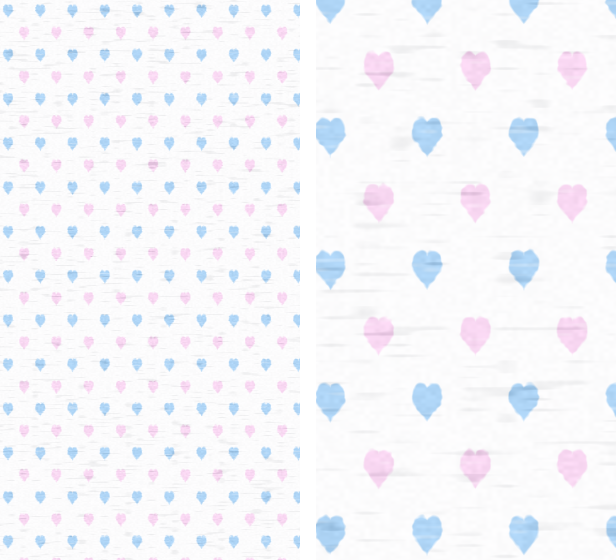
Left, the full canvas; right, a detail of the centre.
Give the GLSL for this pattern, as a Shadertoy shader.

```glsl
const vec3 PAPER = vec3(0.988, 0.987, 0.990);
const vec3 BLUE = vec3(0.685, 0.835, 0.965);
const vec3 PINK = vec3(0.975, 0.845, 0.950);

// Lattice measured in canvas heights
const vec2 CELL = vec2(0.0576, 0.0790);
const vec2 FIRST_HEART = vec2(0.0143, 0.0199);
const vec2 HEART_SIZE = vec2(0.0174, 0.0228);

float hash(vec2 p) {
    return fract(sin(dot(p, vec2(127.1, 311.7))) * 43758.5453);
}

float valueNoise(vec2 p) {
    vec2 i = floor(p);
    vec2 f = fract(p);
    f = f * f * (3.0 - 2.0 * f);
    float low = mix(hash(i), hash(i + vec2(1.0, 0.0)), f.x);
    float high = mix(hash(i + vec2(0.0, 1.0)), hash(i + 1.0), f.x);
    return mix(low, high, f.y);
}

// Signed distance to a heart with its tip at the origin
float heartDistance(vec2 p) {
    p.x = abs(p.x) / (1.0 + max(p.y, 0.0) * max(0.7 - p.y, 0.0));
    if (p.x + p.y > 1.0) {
        return length(p - vec2(0.25, 0.75)) - sqrt(2.0) / 4.0;
    }
    vec2 toNotch = p - vec2(0.0, 1.0);
    vec2 toSide = p - 0.5 * max(p.x + p.y, 0.0);
    return sqrt(min(dot(toNotch, toNotch), dot(toSide, toSide))) * sign(p.x - p.y);
}

// Coverage of a repeated heart; y grows downward in the lattice
float heartLattice(vec2 p, vec2 center, float pixel, float roughness) {
    vec2 local = (fract((p - center) / CELL + 0.5) - 0.5) * CELL;
    vec2 unitScale = HEART_SIZE / vec2(1.207, 1.104);
    vec2 q = vec2(local.x, 0.5 * HEART_SIZE.y - local.y) / unitScale;
    float softness = 0.75 * pixel / unitScale.x + 0.02;
    return 1.0 - smoothstep(-softness, softness, heartDistance(q) + roughness);
}

// Sparse horizontal fibres
float fibres(vec2 p, vec2 frequency, float threshold) {
    return smoothstep(threshold, 1.0, valueNoise(p * frequency));
}

void mainImage(out vec4 fragColor, in vec2 fragCoord) {
    float pixel = 1.0 / iResolution.y;
    vec2 p = vec2(fragCoord.x, iResolution.y - fragCoord.y) * pixel;

    float grain = valueNoise(p * vec2(330.0, 430.0)) - 0.5;
    float darkFibre = fibres(p, vec2(48.0, 310.0), 0.68);
    float paleFibre = fibres(p + 7.3, vec2(75.0, 340.0), 0.55);

    // Staggered rows of hearts
    float roughness = 0.07 * grain;
    float blue = heartLattice(p, FIRST_HEART, pixel, roughness);
    float pink = heartLattice(p, FIRST_HEART + 0.5 * CELL, pixel, roughness);
    float ink = 1.0 - 0.28 * paleFibre;
    vec3 color = mix(PAPER, BLUE, blue * ink);
    color = mix(color, PINK, pink * ink);

    // Paper relief and worn print
    float printed = max(blue, pink);
    color -= darkFibre * mix(0.055, 0.09, printed) * vec3(1.0, 0.97, 0.93);
    color += grain * mix(0.018, 0.045, printed);

    fragColor = vec4(clamp(color, 0.0, 1.0), 1.0);
}
```
